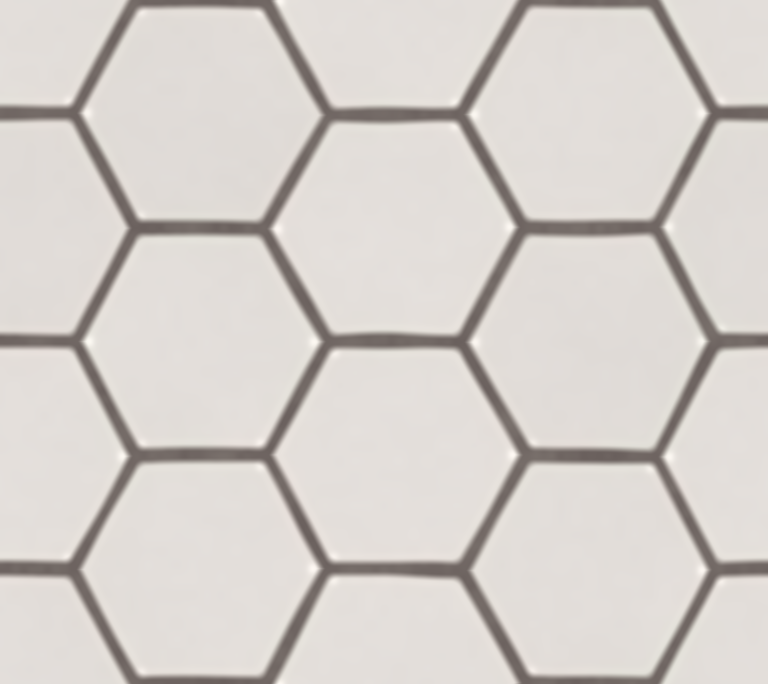
Reproduce this pattern procedurally as a Shadertoy shader.

```glsl
// Pale glazed hexagon tiles, flat side up, set in soft dark grout: four columns by three rows.
// Two interleaved lattices give the cell; distances to its sides give the joint.
// Wrapping noise bends the joints and mottles glaze and grout, so the canvas tiles.

#define COLUMNS 4.0
#define ROWS 3.0
#define ASPECT 1.1228          // width over height of the canvas
#define SLANT_RUN 0.273        // sideways run of a slanted side, in row heights
#define JOINT_FLAT 0.031       // half widths of the joints, in row heights
#define JOINT_SLANT 0.027
#define SOFTNESS 0.019
#define WOBBLE 0.016
#define TILE_COLOR vec3(0.886, 0.867, 0.852)
#define GROUT_DARK vec3(0.405, 0.365, 0.355)
#define GROUT_LIGHT vec3(0.475, 0.440, 0.422)

const float TAU = 6.2831853;
const float COLUMN_STEP = ROWS * ASPECT / COLUMNS;

float hash(vec2 p) {
    vec3 q = fract(vec3(p.xyx) * 0.1031);
    q += dot(q, q.yzx + 33.33);
    return fract((q.x + q.y) * q.z);
}

// Value noise on uv in 0..1 that repeats after a whole number of lattice steps
float wrapNoise(vec2 uv, vec2 period, float seed) {
    vec2 p = uv * period, i = floor(p), f = fract(p);
    f = f * f * (3.0 - 2.0 * f);
    vec2 a = mod(i, period) + seed, b = mod(i + 1.0, period) + seed;
    return mix(mix(hash(a), hash(vec2(b.x, a.y)), f.x),
               mix(hash(vec2(a.x, b.y)), hash(b), f.x), f.y);
}

// Distances inward from the flat and the slanted sides of a cell
vec2 sideDistances(vec2 q) {
    q = abs(q);
    vec2 normal = normalize(vec2(0.5, SLANT_RUN));
    return vec2(0.5 - q.y, dot(vec2(0.5 * COLUMN_STEP, 0.25) - q, normal));
}

float smoothMin(float a, float b, float k) {
    float h = max(k - abs(a - b), 0.0) / k;
    return min(a, b) - 0.25 * h * h * k;
}

void mainImage(out vec4 fragColor, in vec2 fragCoord) {
    vec2 uv = fragCoord / iResolution.xy;

    // Shift and slightly uneven column spacing, then hand-set wobble
    float x = uv.x - 0.0145;
    x += 0.0045 * sin(TAU * x);
    vec2 p = vec2(x * COLUMNS * COLUMN_STEP, uv.y * ROWS);
    p += WOBBLE * (vec2(wrapNoise(uv, vec2(8, 6), 11.0), wrapNoise(uv, vec2(8, 6), 47.0)) - 0.5);

    // Pick the cell from the even or the odd columns
    vec2 pitch = vec2(2.0 * COLUMN_STEP, 1.0);
    vec2 evenId = round(p / pitch), oddId = floor(p / pitch);
    vec2 evenPos = p - evenId * pitch, oddPos = p - (oddId + 0.5) * pitch;
    vec2 evenSides = sideDistances(evenPos), oddSides = sideDistances(oddPos);
    bool isEven = min(evenSides.x, evenSides.y) > min(oddSides.x, oddSides.y);
    vec2 q = isEven ? evenPos : oddPos;
    vec2 sides = isEven ? evenSides : oddSides;
    vec2 id = isEven ? vec2(2.0 * evenId.x, evenId.y) : vec2(2.0 * oddId.x + 1.0, oddId.y);
    id = mod(id, vec2(COLUMNS, ROWS));

    // Joint edge with varying width and slightly rounded corners
    float widthVary = 0.008 * (wrapNoise(uv, vec2(14, 12), 83.0) - 0.5);
    float edge = smoothMin(sides.x - JOINT_FLAT, sides.y - JOINT_SLANT, 0.025) + widthVary;
    float soft = max(SOFTNESS, ROWS / iResolution.y);
    float cover = smoothstep(-soft, soft, edge);

    // Glaze: tone per tile, broad clouds and fine mottling
    float cloud = wrapNoise(uv, vec2(9, 8), 5.0) - 0.5;
    float mottle = wrapNoise(uv, vec2(52, 46), 29.0) - 0.5;
    vec3 tile = TILE_COLOR + 0.016 * (hash(id + 3.0) - 0.5) + 0.010 * cloud + 0.008 * mottle;

    // Faint warm or green tint and a pale rim along the sides
    float rim = exp(-max(edge, 0.0) * 22.0);
    float tint = wrapNoise(uv, vec2(16, 14), 61.0);
    tile += rim * mix(vec3(0.010, -0.006, -0.010), vec3(-0.008, 0.008, -0.014), tint);
    tile += 0.012 * exp(-pow((edge - 0.028) / 0.014, 2.0));

    // Small glints on some of the corners
    float flatHalf = 0.5 * (COLUMN_STEP - SLANT_RUN);
    vec2 sideCorner = vec2(flatHalf + SLANT_RUN - 0.06, 0.0);
    vec2 flatCorner = vec2(flatHalf - 0.025, 0.45);
    float sideGlint = step(0.4, hash(id + 7.0 * sign(q.x) + 20.0));
    float flatGlint = step(0.6, hash(id + sign(q) * vec2(5, 9) + 40.0));
    float toSide = length(abs(q) - sideCorner), toFlat = length(abs(q) - flatCorner);
    tile += 0.09 * sideGlint * exp(-pow(toSide / 0.025, 2.0));
    tile += 0.07 * flatGlint * exp(-pow(toFlat / 0.022, 2.0));

    // Grout: blotchy and a little grainy
    float blotch = 0.6 * wrapNoise(uv, vec2(24, 21), 17.0) + 0.4 * wrapNoise(uv, vec2(96, 84), 71.0);
    vec3 grout = mix(GROUT_DARK, GROUT_LIGHT, blotch);

    fragColor = vec4(clamp(mix(grout, tile, cover), 0.0, 1.0), 1.0);
}
```
